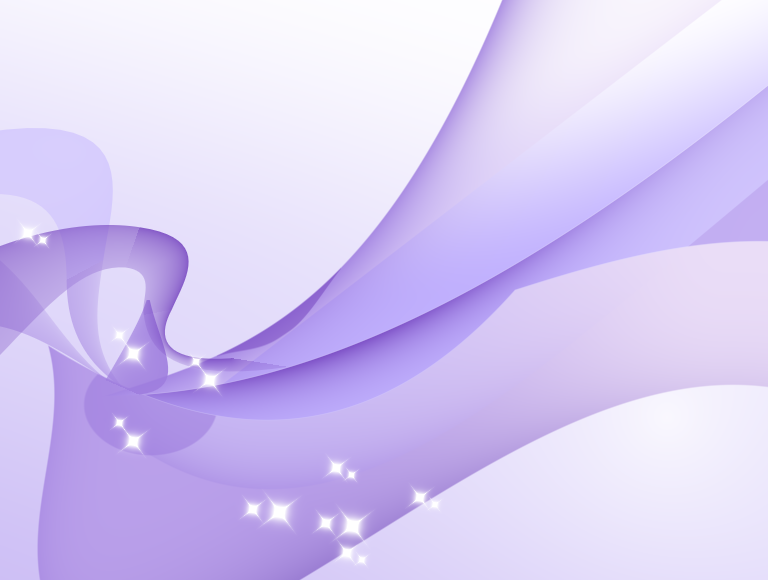
A WebGL 1 fragment shader for this background:

```glsl
precision highp float;
// Translucent violet sheets sweep across a pale gradient and curl into a loop at the left.
// Sheets lie between cubic graphs, curls between pairs of Bezier edges, and sparkles
// are scattered in pairs. Lengths are in canvas heights, y up.
uniform vec2 u_resolution;

const vec3 WHITE = vec3(1.0);
const vec3 MIST = vec3(.88, .85, .98);
const vec3 HAZE = vec3(.80, .74, .96);
const vec3 LILAC = vec3(.76, .70, 1.0);
const vec3 MAUVE = vec3(.73, .63, .92);
const vec3 BLUSH = vec3(.92, .87, .97);
const vec3 VIOLET = vec3(.62, .49, .87);
const vec3 DEEP = vec3(.46, .27, .75);
// Cubic coefficients of the sheet boundaries
const vec4 CREST = vec4(.2461, .5137, -.9596, 1.584);
const vec4 FOLD = vec4(.3354, -.2002, .5801, -.101);
const vec4 BELLY = vec4(.4596, -.7108, .4875, .41);
const vec4 SHOULDER = vec4(.4539, -.5716, 1.1017, -.45);
const vec4 HEM = vec4(-.1818, -.0412, 1.0383, -.539);
const vec4 PLEAT = vec4(.4951, -1.5996, 2.1789, -.655);
const vec4 SIDE = vec4(.069, -.1615, 1.739, -3.099);
// Joints of the curls: outer edge, inner edge
const vec4 PALE_JOINT = vec4(.179, .552, .114, .517);
const vec4 TOP_JOINT = vec4(.241, .609, .216, .538);
const vec4 LOW_JOINT = vec4(.297, .466, .247, .457);
const int SEGMENTS = 20;

float pixel;
vec2 p;
vec3 color;

// Approximate signed distance to a cubic graph, positive above it
float above(vec2 q, vec4 k) {
  float y = k.x + q.x * (k.y + q.x * (k.z + q.x * k.w));
  float slope = k.y + q.x * (2.0 * k.z + 3.0 * q.x * k.w);
  return (q.y - y) / sqrt(1.0 + slope * slope);
}

float cover(float d) { return smoothstep(-pixel, pixel, d); }

// Shading that fades with distance from an edge
float shade(float d, float width) { return exp(-abs(d) / width); }

float segment(vec2 a, vec2 b) {
  vec2 e = b - a;
  return length(p - a - e * clamp(dot(p - a, e) / max(dot(e, e), 1e-6), 0.0, 1.0));
}

float crossing(vec2 a, vec2 b) {
  if ((a.y > p.y) == (b.y > p.y)) return 1.0;
  return sign(p.x - a.x - (p.y - a.y) * (b.x - a.x) / (b.y - a.y));
}

// Ribbon between two Bezier edges (xy and zw), with one opacity at each edge
void ribbon(vec4 a, vec4 b, vec4 c, vec4 d, vec3 tint, vec2 opacity) {
  float parity = crossing(a.xy, a.zw) * crossing(d.xy, d.zw);
  vec2 dist = vec2(9.0);
  vec4 last = a;
  for (int i = 1; i <= SEGMENTS; i++) {
    float t = float(i) / float(SEGMENTS), s = 1.0 - t;
    vec4 next = s * s * s * a + 3.0 * s * t * (s * b + t * c) + t * t * t * d;
    parity *= crossing(last.xy, next.xy) * crossing(last.zw, next.zw);
    dist = min(dist, vec2(segment(last.xy, next.xy), segment(last.zw, next.zw)));
    last = next;
  }
  float inside = step(parity, 0.0) * min(min(dist.x, dist.y) / pixel, 1.0);
  float across = dist.x / max(dist.x + dist.y, 1e-5);
  color = mix(color, tint, inside * mix(opacity.x, opacity.y, sqrt(across)));
}

float sparkle(vec2 center, float radius) {
  vec2 q = mat2(.8, -.6, .6, .8) * (p - center) / radius;
  float rays = .012 / (abs(q.x * q.y) + .012);
  return rays * smoothstep(1.0, .1, length(q)) + .7 * exp(-12.0 * dot(q, q));
}

void main() {
  pixel = 1.0 / u_resolution.y;
  p = gl_FragCoord.xy * pixel;

  // Pale backdrop
  color = mix(HAZE, MIST, smoothstep(-.1, .6, p.y + .3 * p.x));
  color = mix(color, WHITE, .95 * smoothstep(.5, 1.25, p.y + .28 * p.x));
  color = mix(color, WHITE, .8 * shade(length(p - vec2(1.15, .28)), .3));

  float crest = above(p, CREST), fold = above(p, FOLD), hem = above(p, HEM);
  float pleat = above(p, PLEAT), side = above(p.yx, SIDE);
  float bandFloor = max(above(p, BELLY), above(p, SHOULDER));

  // Lower sheet, its pleat and a round lobe
  float fade = smoothstep(1.25, .45, p.x);
  vec3 lower = mix(BLUSH, MAUVE, fade);
  lower = mix(lower, VIOLET * .92, (.2 + .6 * fade) * shade(hem, .07));
  lower = mix(lower, VIOLET, .45 * shade(side, .04));
  vec3 upper = mix(mix(BLUSH, HAZE, fade), VIOLET, .6 * fade * shade(pleat, .07));
  lower = mix(lower, upper, cover(pleat) * smoothstep(.16, .27, p.x));
  float lobe = 1.0 - length((p - vec2(.26, .302)) / vec2(.115, .087));
  lower = mix(lower, VIOLET, .6 * cover(lobe * .09));
  color = mix(color, lower, cover(hem) * cover(side) * cover(-bandFloor));

  // Middle band, deepest under the fold, with a corner facet
  float depth = exp(-pow(abs(p.x - .58) / .4, 2.0));
  vec3 band = mix(LILAC, MIST, .45 * smoothstep(.8, 1.3, p.x));
  band = mix(band, DEEP, (.15 + .75 * depth) * shade(fold, .04));
  band = mix(band, MAUVE, .6 * cover(.836 * p.x - .417 - p.y));
  color = mix(color, band, cover(bandFloor) * cover(-fold));

  // Upper sheet, from a violet crest to white
  vec3 sheet = mix(LILAC, WHITE, smoothstep(-.02, .3, fold + .28 * (p.x - .85)));
  float crease = p.y - .77 * p.x - .042;
  sheet = mix(sheet, BLUSH, .55 * cover(crease) * shade(crease, .1));
  sheet = mix(sheet, VIOLET, .85 * shade(crest, .055));
  float sliver = .025 * smoothstep(.36, .48, p.x) * smoothstep(.6, .5, p.x);
  sheet = mix(sheet, DEEP, .55 * cover(crest + sliver) * step(.001, sliver));
  color = mix(color, sheet, cover(fold) * cover(-crest));

  // Curls: pale loop, crossing veil, wedge, dark loop, pale tail
  ribbon(vec4(-.03, .772, -.03, .664), vec4(.259, .819, .086, .672), vec4(.193, .655, .114, .612), PALE_JOINT, LILAC, vec2(.5, .4));
  ribbon(vec4(-.02, .569, -.02, .44), vec4(.07, .5, .05, .43), vec4(.1, .414, .1, .397), vec4(.19, .341, .19, .341), VIOLET, vec2(.2, .45));
  ribbon(vec4(.181, .345, .241, .319), vec4(.216, .405, .33, .33), vec4(.241, .448, .276, .405), vec4(.252, .483, .259, .483), VIOLET, vec2(.6, .9));
  ribbon(vec4(-.02, .569, -.02, .366), vec4(.1, .617, .078, .466), vec4(.19, .617, .138, .543), TOP_JOINT, DEEP, vec2(.7, .3));
  ribbon(TOP_JOINT, vec4(.371, .59, .272, .531), vec4(.319, .517, .241, .483), LOW_JOINT, DEEP, vec2(.95, .3));
  ribbon(LOW_JOINT, vec4(.269, .414, .255, .397), vec4(.286, .376, .293, .336), vec4(.397, .383, .5, .367), DEEP, vec2(.95, .2));
  ribbon(PALE_JOINT, vec4(.166, .466, .114, .431), vec4(.155, .397, .147, .371), vec4(.216, .328, .216, .328), VIOLET, vec2(.2, .5));

  // Sparkle pairs: on the loop, a left zigzag and a lower cluster
  float light = sparkle(vec2(.048, .598), .036) + sparkle(vec2(.074, .586), .023);
  for (int i = 0; i < 5; i++) {
    float n = float(i), m = n - 2.0, odd = mod(n, 2.0), big = step(n, 1.5);
    vec2 low = vec2(.58 + .018 * m * m * m, .12 + (.085 - .17 * odd) * exp(-.6 * (m - .5) * (m - .5)));
    light += sparkle(low, .036) + sparkle(low + mix(vec2(.026, -.012), vec2(.046, -.005), big), mix(.022, .055, big));
    vec2 left = vec2(.206 + .132 * odd, .422 - .0755 * n + .03 * odd);
    if (i < 3) light += sparkle(left, .025) + sparkle(left + vec2(.024, -.032), .042);
  }
  gl_FragColor = vec4(mix(color, WHITE, clamp(light, 0.0, 1.0)), 1.0);
}
```
